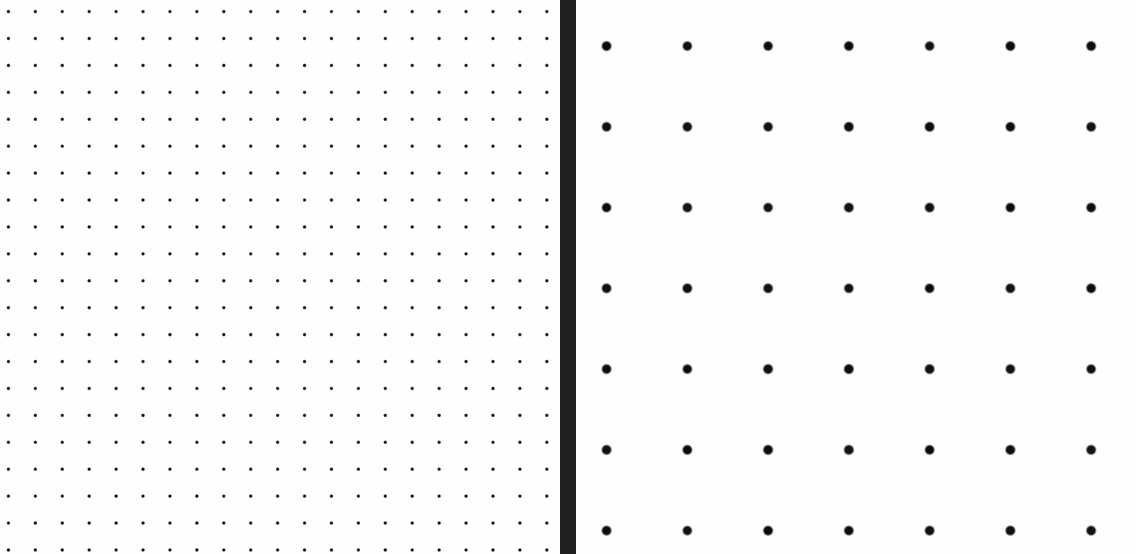
Left, the full canvas; right, a detail of the centre.
This pattern is drawn by a Shadertoy shader. Its source:

```glsl
// Square grid of small black dots on white paper, 21 across and 21 down.
// Lengths are fractions of the canvas width.
#define PITCH 0.04807
#define FIRST_DOT vec2(0.01505, 0.0072)
#define DOT_RADIUS 0.00275
#define RADIUS_VARIATION 0.05
#define EDGE_SOFTNESS 0.0005
#define INK_COLOR vec3(0.06)
#define INK_VARIATION 0.04
#define PAPER_COLOR vec3(0.998)

float hash(vec2 p) {
    vec3 q = fract(vec3(p.xyx) * 0.1031);
    q += dot(q, q.yzx + 33.33);
    return fract((q.x + q.y) * q.z);
}

void mainImage(out vec4 fragColor, in vec2 fragCoord) {
    vec2 uv = fragCoord / iResolution.x;
    float pixel = 1.0 / iResolution.x;

    // Nearest grid point and the offset from it
    vec2 grid = (uv - FIRST_DOT) / PITCH;
    vec2 cell = floor(grid + 0.5);
    vec2 offset = (grid - cell) * PITCH;

    // Slight print variation from dot to dot
    float sizeNoise = hash(cell + 7.0) - 0.5;
    float inkNoise = hash(cell + 41.0) - 0.5;
    float radius = DOT_RADIUS * (1.0 + RADIUS_VARIATION * sizeNoise);
    vec3 ink = INK_COLOR + INK_VARIATION * inkNoise;

    // Smoothed disc
    float edge = 0.6 * pixel + EDGE_SOFTNESS;
    float coverage = 1.0 - smoothstep(-edge, edge, length(offset) - radius);

    fragColor = vec4(mix(PAPER_COLOR, ink, coverage), 1.0);
}
```
